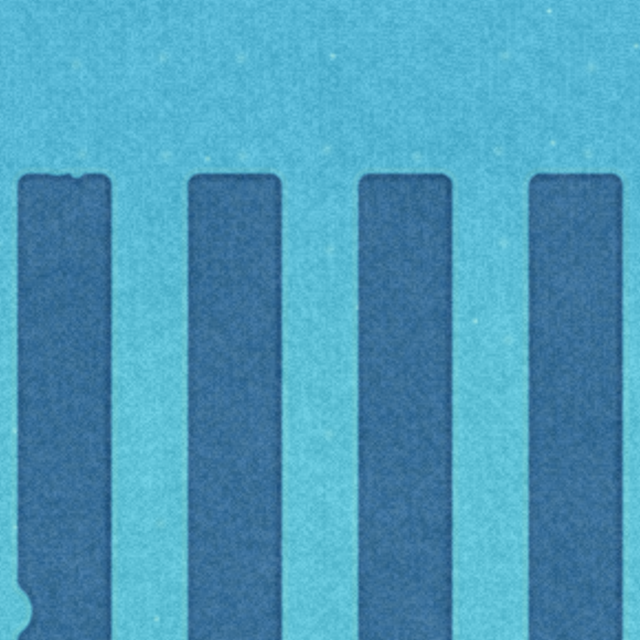
Reproduce this pattern procedurally as a WebGL 2 fragment shader.

```glsl
#version 300 es
precision highp float;
// Four dark blue rounded bars on a grainy cyan ground, seen as through a microscope.
// Bars are one repeated rounded-box distance with small bites smoothly cut away;
// layered value noise gives the grain, and a jittered grid scatters pale specks.
uniform vec2 u_resolution;
out vec4 fragColor;

const float PITCH = 0.2662;
const float FIRST_BAR = 0.1009;
const float BAR_TOP = 0.729;
const vec2 BAR_HALF = vec2(0.0736, 0.6);

const vec3 CYAN_UPPER = vec3(0.335, 0.715, 0.832);
const vec3 CYAN_LOWER = vec3(0.372, 0.758, 0.842);
const vec3 BLUE = vec3(0.228, 0.438, 0.598);
const vec3 SPECK = vec3(0.62, 0.90, 0.90);

float hash(vec2 p) {
  return fract(sin(dot(p, vec2(127.1, 311.7))) * 43758.5453);
}

float valueNoise(vec2 p) {
  vec2 i = floor(p), f = fract(p);
  f = f * f * (3.0 - 2.0 * f);
  float low = mix(hash(i), hash(i + vec2(1, 0)), f.x);
  float high = mix(hash(i + vec2(0, 1)), hash(i + vec2(1, 1)), f.x);
  return mix(low, high, f.y);
}

float roundedBox(vec2 p, vec2 halfSize, float radius) {
  vec2 q = abs(p) - halfSize + radius;
  return length(max(q, 0.0)) + min(max(q.x, q.y), 0.0) - radius;
}

float smoothMax(float a, float b, float k) {
  float h = max(k - abs(a - b), 0.0) / k;
  return max(a, b) + h * h * k * 0.25;
}

// Cuts a disc out of a shape with a softened join.
float bite(float d, vec2 p, vec2 center, float radius, float k) {
  return smoothMax(d, radius - length(p - center), k);
}

// Position relative to the nearest bar's center.
vec2 barSpace(vec2 p) {
  float index = round((p.x - FIRST_BAR) / PITCH);
  return p - vec2(FIRST_BAR + index * PITCH, BAR_TOP - BAR_HALF.y);
}

float barDistance(vec2 p) {
  float d = roundedBox(barSpace(p), BAR_HALF, 0.019);
  d = bite(d, p, vec2(0.009, 0.0455), 0.041, 0.010);
  d = bite(d, p, vec2(0.120, 0.733), 0.011, 0.004);
  return bite(d, p, vec2(0.090, 0.760), 0.034, 0.003);
}

// Fine grain, soft mottling and broad drift, centered on zero.
float grain(vec2 p) {
  float n = (valueNoise(p * 290.0) - 0.5) * 0.075;
  n += (valueNoise(p * 150.0 + 17.0) - 0.5) * 0.060;
  n += (valueNoise(p * 48.0 + 41.0) - 0.5) * 0.026;
  return n + (valueNoise(p * 9.0 + 73.0) - 0.5) * 0.018;
}

// One speck per grid cell, kept with the given chance and nudged by jitter.
float specks(vec2 p, vec2 origin, vec2 spacing, float radius, float jitter, float chance) {
  vec2 cell = round((p - origin) / spacing);
  vec2 nudge = vec2(hash(cell + 3.1), hash(cell + 8.7)) - 0.5;
  vec2 center = origin + (cell + nudge * jitter) * spacing;
  float kept = step(hash(cell + 5.3), chance);
  return kept * exp(-pow(length(p - center) / radius, 2.0));
}

float band(float d, float center, float width) {
  return exp(-pow((d - center) / width, 2.0));
}

void main() {
  vec2 uv = gl_FragCoord.xy / u_resolution;
  vec2 local = barSpace(uv);
  float d = barDistance(uv);
  float pixel = 1.0 / min(u_resolution.x, u_resolution.y);
  float soft = max(0.0036, pixel);

  // Cyan ground, greener lower down, with faint vertical streaks.
  vec3 ground = mix(CYAN_LOWER, CYAN_UPPER, smoothstep(0.35, 0.85, uv.y));
  ground += (valueNoise(uv * vec2(85.0, 3.0)) - 0.5) * 0.016;
  ground += vec3(0.045, 0.015, -0.02) * band(d, 0.006, 0.004);

  // Pale specks: a soft regular array and sharper stray dots.
  float faint = specks(uv, vec2(0.120, 0.760), vec2(PITCH * 0.5, 0.1436), 0.008, 0.14, 0.65);
  float stray = specks(uv, vec2(0.03, 0.05), vec2(0.17, 0.15), 0.0042, 0.75, 0.35);
  ground = mix(ground, SPECK, min(faint * 0.35 + stray * 0.75, 1.0));

  // Blue bars, shaded inside the rim, most on the top and right.
  float lit = smoothstep(-0.05, 0.07, local.x);
  float upper = smoothstep(BAR_TOP - 0.022, BAR_TOP - 0.006, uv.y);
  float shade = mix(0.035, 0.075, max(lit, upper));
  vec3 bar = BLUE - shade * vec3(0.75, 1.0, 1.0) * band(d, -0.005, 0.006);
  bar += (valueNoise(uv * 110.0 + 29.0) - 0.5) * vec3(0.0, 0.01, 0.045);

  vec3 color = mix(bar, ground, smoothstep(-soft, soft, d));
  color += grain(uv) * vec3(1.1, 0.95, 0.9);
  fragColor = vec4(clamp(color, 0.0, 1.0), 1.0);
}
```
